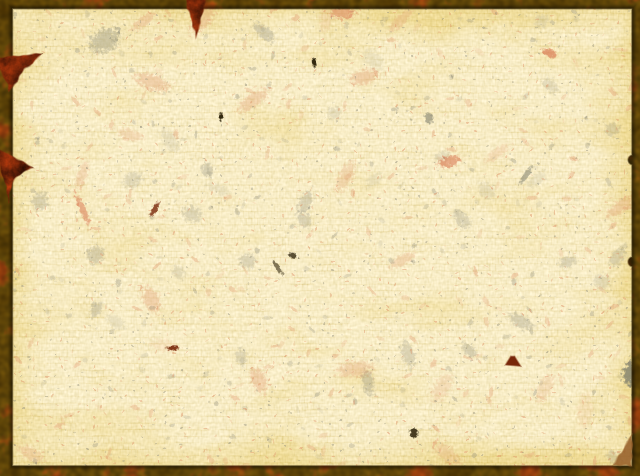
A Shadertoy shader for this texture:

```glsl
vec2 hash2(vec2 p) {
    vec3 q = fract(p.xyx * vec3(0.1031, 0.103, 0.0973));
    q += dot(q, q.yzx + 33.33);
    return fract((q.xx + q.yz) * q.zy);
}

float gradNoise(vec2 p) {
    vec2 i = floor(p), f = fract(p), e = vec2(0, 1);
    vec2 u = f * f * (3.0 - 2.0 * f);
    float a = dot(hash2(i) - 0.5, f);
    float b = dot(hash2(i + e.yx) - 0.5, f - e.yx);
    float c = dot(hash2(i + e.xy) - 0.5, f - e.xy);
    float d = dot(hash2(i + e.yy) - 0.5, f - e.yy);
    return 2.0 * mix(mix(a, b, u.x), mix(c, d, u.x), u.y);
}

float fbm(vec2 p) {
    float sum = 0.0, amp = 1.0;
    for (int i = 0; i < 4; i++) {
        sum += amp * gradNoise(p);
        p = p * 2.03 + 17.3;
        amp *= 0.55;
    }
    return sum;
}

float halfPlane(vec2 p, vec2 a, vec2 b) {
    vec2 d = normalize(b - a);
    return dot(p - a, vec2(d.y, -d.x));
}

// Corners run counterclockwise
float triangle(vec2 p, vec2 a, vec2 b, vec2 c) {
    return max(halfPlane(p, a, b), max(halfPlane(p, b, c), halfPlane(p, c, a)));
}

float cover(float d, float soft) { return 1.0 - smoothstep(-soft, soft, d); }

// Ragged elliptical fleck laid over a colour
vec3 fleck(vec3 col, vec2 p, vec3 tint, float amount, vec2 center, vec2 size, float angle) {
    float c = cos(angle), s = sin(angle);
    vec2 q = mat2(c, -s, s, c) * (p - center) / size;
    float ragged = 0.8 * gradNoise(p * 150.0) + 0.4 * gradNoise(p * 310.0);
    return mix(col, tint, amount * (1.0 - smoothstep(0.6, 1.25, length(q) + ragged)));
}

// One fleck per cell, with random tint and weight
vec3 scatter(vec3 col, vec2 p, float cells, float radius, float strength) {
    for (int k = 0; k < 9; k++) {
        vec2 id = floor(p * cells) + vec2(k % 3, k / 3) - 1.0;
        vec2 r = hash2(id + cells), s = hash2(id + cells + 71.0);
        vec2 size = radius * vec2(0.6 + s.x, 0.4 + 0.6 * s.y);
        vec3 tint = s.x < 0.55 ? vec3(0.55, 0.54, 0.47) : vec3(0.86, 0.55, 0.38);
        float amount = step(s.y, 0.5) * strength * (0.4 + r.x);
        col = fleck(col, p, tint, amount, (id + r) / cells, size, r.y * 6.3);
    }
    return col;
}

vec3 wovenPaper(vec2 p, float edgeDist) {
    vec3 col = vec3(0.965, 0.922, 0.775);
    float yellowing = 0.65 * exp(-edgeDist * 22.0) + 0.5 * fbm(p * vec2(6, 13));
    col = mix(col, vec3(0.91, 0.82, 0.5), clamp(yellowing, 0.0, 0.7));
    // Broken threads and short upright stitches
    vec2 w = p + 0.003 * vec2(gradNoise(p * 35.0), gradNoise(p * 28.0 + 9.0));
    float row = w.y * 72.0;
    float stitch = w.x * 85.0 + 0.5 * mod(floor(row), 2.0);
    float across = smoothstep(0.3, 0.5, abs(fract(row) - 0.5));
    float upright = smoothstep(0.3, 0.5, abs(fract(stitch) - 0.5));
    float wear = clamp(0.5 + 1.2 * gradNoise(p * vec2(18, 45)), 0.0, 1.0);
    col -= vec3(0.055, 0.075, 0.14) * wear * (0.7 * across + 0.45 * upright);
    float grain = gradNoise(p * vec2(90, 210)) + gradNoise(p * vec2(230, 130));
    return col + vec3(0.05, 0.055, 0.085) * grain + 0.012;
}

vec3 agedFrame(vec2 p, float depth) {
    float blot = fbm(p * 13.0);
    vec3 col = mix(vec3(0.29, 0.2, 0.015), vec3(0.42, 0.32, 0.05), 0.5 + blot);
    col = mix(col, vec3(0.55, 0.23, 0.05), smoothstep(0.0, 0.5, blot));
    col *= 1.0 + 0.35 * gradNoise(p * 75.0);
    return col * mix(0.55, 1.05, smoothstep(0.0, 0.012, depth));
}

void mainImage(out vec4 fragColor, in vec2 fragCoord) {
    vec2 p = fragCoord / iResolution.y;
    float soft = 1.2 / iResolution.y;
    vec2 inner = min(p - vec2(0.027, 0.022), vec2(1.327, 0.981) - p);
    float edgeDist = min(inner.x, inner.y);

    // Paper and scattered fibres
    vec3 col = wovenPaper(p, max(edgeDist, 0.0));
    col = scatter(col, p, 9.0, 0.025, 0.24);
    col = scatter(col, p, 24.0, 0.008, 0.25);
    col = scatter(col, p, 60.0, 0.003, 0.32);

    // Pale stains
    vec3 gray = vec3(0.5, 0.5, 0.43), pink = vec3(0.85, 0.48, 0.33);
    col = fleck(col, p, gray, 0.35, vec2(0.22, 0.915), vec2(0.035, 0.024), 0.5);
    col = fleck(col, p, gray, 0.55, vec2(1.105, 0.632), vec2(0.022, 0.006), 1.0);
    col = fleck(col, p, gray, 0.6, vec2(0.901, 0.752), vec2(0.009, 0.012), 0.0);
    col = fleck(col, p, gray, 0.8, vec2(1.326, 0.215), vec2(0.018, 0.026), 0.0);
    col = fleck(col, p, pink, 0.55, vec2(0.174, 0.56), vec2(0.036, 0.007), -1.15);
    col = fleck(col, p, pink, 0.6, vec2(0.944, 0.661), vec2(0.024, 0.012), 0.3);
    col = fleck(col, p, pink, 0.5, vec2(0.72, 0.973), vec2(0.025, 0.014), 0.0);
    col = fleck(col, p, pink, 0.7, vec2(1.155, 0.888), vec2(0.016, 0.009), -0.4);

    // Dark chips
    vec3 bark = vec3(0.2, 0.16, 0.06), rust = vec3(0.47, 0.15, 0.035);
    col = fleck(col, p, bark, 1.0, vec2(0.66, 0.868), vec2(0.005, 0.01), 0.0);
    col = fleck(col, p, bark, 1.0, vec2(0.464, 0.755), vec2(0.005, 0.008), 0.0);
    col = fleck(col, p, bark, 0.8, vec2(0.616, 0.463), vec2(0.01, 0.006), -0.5);
    col = fleck(col, p, bark, 0.6, vec2(0.584, 0.437), vec2(0.019, 0.005), -1.0);
    col = fleck(col, p, bark, 0.9, vec2(0.87, 0.09), vec2(0.009, 0.01), 0.0);
    col = fleck(col, p, rust, 0.8, vec2(0.325, 0.56), vec2(0.017, 0.006), 1.1);
    col = fleck(col, p, rust, 0.9, vec2(0.364, 0.269), vec2(0.014, 0.005), 0.1);
    float chip = triangle(p, vec2(1.061, 0.233), vec2(1.095, 0.23), vec2(1.077, 0.259));
    col = mix(col, rust, cover(max(chip, p.y - 0.252), soft));

    // Frame, nicks and torn flaps
    float nick = length(vec2(p.x - 1.33, abs(p.y - 0.557) - 0.107)) - 0.011;
    col = mix(col, agedFrame(p, -edgeDist), cover(min(edgeDist, nick), soft));
    vec2 q = p + 0.006 * vec2(gradNoise(p * 60.0), gradNoise(p * 60.0 + 31.0));
    float upper = triangle(q, vec2(-0.01, 0.878), vec2(0.02, 0.81), vec2(0.088, 0.888));
    upper = max(upper, 0.055 - length(q - vec2(0.09, 0.815)));
    float lower = triangle(q, vec2(-0.01, 0.69), vec2(0.02, 0.575), vec2(0.072, 0.647));
    lower = max(lower, 0.065 - length(q - vec2(0.085, 0.585)));
    float top = triangle(q, vec2(0.387, 1.01), vec2(0.413, 0.922), vec2(0.434, 1.01));
    float flaps = min(min(upper, lower), top);
    col = mix(col, rust * (1.0 + 0.9 * fbm(p * 32.0)), cover(flaps, soft));
    float corner = triangle(q, vec2(1.288, 0.022), vec2(1.328, 0.022), vec2(1.328, 0.088));
    col = mix(col, vec3(0.58, 0.36, 0.15), 0.85 * cover(corner, soft));
    fragColor = vec4(clamp(col, 0.0, 1.0), 1);
}
```
